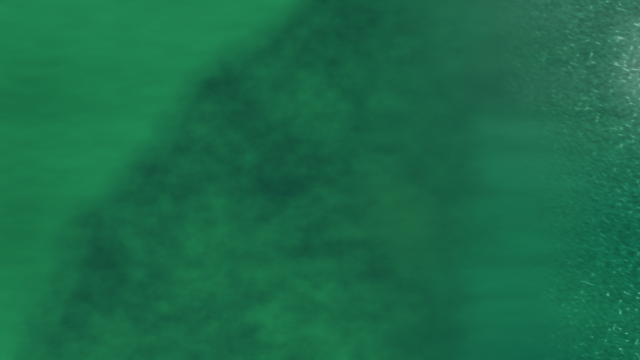
Reproduce this texture procedurally as a WebGL 2 fragment shader.

```glsl
#version 300 es
precision highp float;
// Aerial view of green shallow water: pale sand, a mottled reef, and sun glints.
uniform vec2 u_resolution;
out vec4 fragColor;

const vec3 SAND = vec3(0.120, 0.510, 0.315);
const vec3 SAND_DEEP = vec3(0.095, 0.435, 0.265);
const vec3 REEF_DARK = vec3(0.070, 0.305, 0.230);
const vec3 REEF_LIGHT = vec3(0.120, 0.500, 0.305);
const vec3 LAGOON = vec3(0.095, 0.450, 0.310);
const vec3 DEEP_TEAL = vec3(0.060, 0.380, 0.285);
const vec3 HAZE = vec3(0.250, 0.470, 0.400);
const vec3 SILT = vec3(0.140, 0.420, 0.270);
const vec3 GLINT = vec3(0.660, 0.780, 0.720);
const float EDGE_SOFTNESS = 0.080;
const float MOTTLE = 0.70;
const float RIPPLE_SCALE = 85.0;

// Broad patches of the reef: centre x, centre y, radius, brightness.
const int DARK_COUNT = 9;
const vec4 DARK[DARK_COUNT] = vec4[](
  vec4(0.61, 0.77, 0.07, -0.22), vec4(0.79, 0.55, 0.14, -0.26),
  vec4(0.99, 0.93, 0.14, -0.24), vec4(1.37, 0.75, 0.13, -0.20),
  vec4(0.30, 0.25, 0.13, -0.20), vec4(1.29, 0.13, 0.11, -0.22),
  vec4(1.00, 0.26, 0.11, -0.18), vec4(0.48, 0.55, 0.10, -0.18),
  vec4(1.25, 0.50, 0.12, -0.14));
const int LIGHT_COUNT = 7;
const vec4 LIGHT[LIGHT_COUNT] = vec4[](
  vec4(0.57, 0.64, 0.09, 0.20), vec4(0.85, 0.74, 0.11, 0.14),
  vec4(0.54, 0.30, 0.12, 0.22), vec4(0.78, 0.14, 0.16, 0.24),
  vec4(1.11, 0.42, 0.12, 0.10), vec4(0.96, 0.06, 0.10, 0.18),
  vec4(0.35, 0.04, 0.09, 0.20));

float hash(vec2 p) {
  vec3 q = fract(vec3(p.xyx) * 0.1031);
  q += dot(q, q.yzx + 33.33);
  return fract((q.x + q.y) * q.z);
}

float noise(vec2 p) {
  vec2 cell = floor(p), f = fract(p);
  f = f * f * (3.0 - 2.0 * f);
  return mix(mix(hash(cell), hash(cell + vec2(1, 0)), f.x),
             mix(hash(cell + vec2(0, 1)), hash(cell + vec2(1, 1)), f.x), f.y);
}

float fbm(vec2 p) {
  float sum = 0.0, weight = 0.5;
  for (int i = 0; i < 5; i++) {
    sum += weight * noise(p);
    p = mat2(0.8, -0.6, 0.6, 0.8) * p * 2.03 + 7.1;
    weight *= 0.5;
  }
  return sum / 0.97;
}

float blob(vec2 p, vec2 centre, vec2 radius) {
  vec2 d = (p - centre) / radius;
  return exp(-dot(d, d));
}

void main() {
  vec2 p = gl_FragCoord.xy / u_resolution.y;
  p.x *= 1.7778 * u_resolution.y / u_resolution.x;
  vec2 warp = vec2(fbm(p * 5.0), fbm(p * 5.0 + 19.0)) - 0.5;
  float streaks = fbm(p * vec2(4.0, 22.0) + 3.0) - 0.5;

  // Sand flat, dimmer toward the left border
  float shade = blob(p, vec2(0.06, 0.74), vec2(0.24, 0.13))
              + blob(p, vec2(0.02, 0.38), vec2(0.22, 0.16));
  vec3 sand = mix(SAND, SAND_DEEP, clamp(shade * 0.8 + streaks * 0.5, 0.0, 1.0));
  sand *= 1.0 + 0.10 * (fbm(p * vec2(14.0, 40.0) + 5.0) - 0.5);

  // Reef tone: broad patches plus mottling at two sizes
  float tone = 0.43;
  vec2 q = p + warp * 0.20;
  for (int i = 0; i < DARK_COUNT; i++)
    tone += DARK[i].w * blob(q, DARK[i].xy, vec2(DARK[i].z));
  for (int i = 0; i < LIGHT_COUNT; i++)
    tone += LIGHT[i].w * blob(q, LIGHT[i].xy, vec2(LIGHT[i].z));
  float detail = MOTTLE * (1.0 - 0.55 * smoothstep(0.85, 1.25, p.x));
  tone += detail * 0.75 * (fbm(p * vec2(13.0, 17.0) + warp) - 0.5);
  tone += detail * 0.75 * (fbm(p * vec2(26.0, 34.0) + 41.0) - 0.5);
  tone += streaks * 0.14;
  vec3 reef = mix(REEF_DARK, REEF_LIGHT, clamp(tone, 0.0, 1.0));
  reef = mix(reef, SILT, 0.35 * blob(q, vec2(1.11, 0.40), vec2(0.13, 0.14)));

  // Curved boundary between sand and reef
  float shore = 0.06 + 0.30 * p.y + 0.45 * p.y * p.y;
  float inside = p.x - shore + warp.x * 0.14 + 0.05 * (fbm(p * 18.0) - 0.5);
  vec3 color = mix(sand, reef, smoothstep(-EDGE_SOFTNESS, EDGE_SOFTNESS, inside));

  // Clear lagoon and deeper water on the right
  float lagoon = smoothstep(1.22, 1.40, p.x + warp.x * 0.2)
               * (1.0 - smoothstep(0.45, 0.80, p.y + warp.y * 0.25));
  color = mix(color, LAGOON * (1.0 + streaks * 0.2), lagoon * 0.85);
  float deep = blob(q, vec2(1.76, 0.34), vec2(0.13, 0.20))
             + blob(q, vec2(1.56, 0.00), vec2(0.24, 0.09));
  color = mix(color, DEEP_TEAL, clamp(deep, 0.0, 1.0) * 0.75);

  // Reflected sky haze in the upper right
  float haze = smoothstep(0.95, 1.80, p.x) * smoothstep(0.28, 0.95, p.y);
  color = mix(color, HAZE, haze * (0.68 + streaks * 0.4));
  color = mix(color, GLINT, 0.28 * blob(p, vec2(1.78, 0.82), vec2(0.07, 0.14)));

  // Fine slanted ripples and bright specks
  vec2 r = mat2(0.94, 0.34, -0.34, 0.94) * p + warp * 0.03;
  float ripple = noise(r * vec2(1.0, 1.8) * RIPPLE_SCALE);
  float fine = noise(r * vec2(1.3, 2.2) * RIPPLE_SCALE + 57.0);
  float rough = smoothstep(1.36, 1.80, p.x + 0.10 * (p.y - 0.5) + warp.y * 0.2);
  color *= 1.0 + rough * 0.20 * (ripple + fine - 1.0);
  float specks = smoothstep(0.68, 1.00, ripple * 0.6 + fine * 0.4);
  float sun = 0.8 * blob(p, vec2(1.78, 0.84), vec2(0.15, 0.22))
            + blob(p, vec2(1.72, 0.12), vec2(0.10, 0.13)) + 0.25 * rough;
  color = mix(color, GLINT, clamp(specks * sun * 0.65, 0.0, 1.0));

  fragColor = vec4(color, 1.0);
}
```
